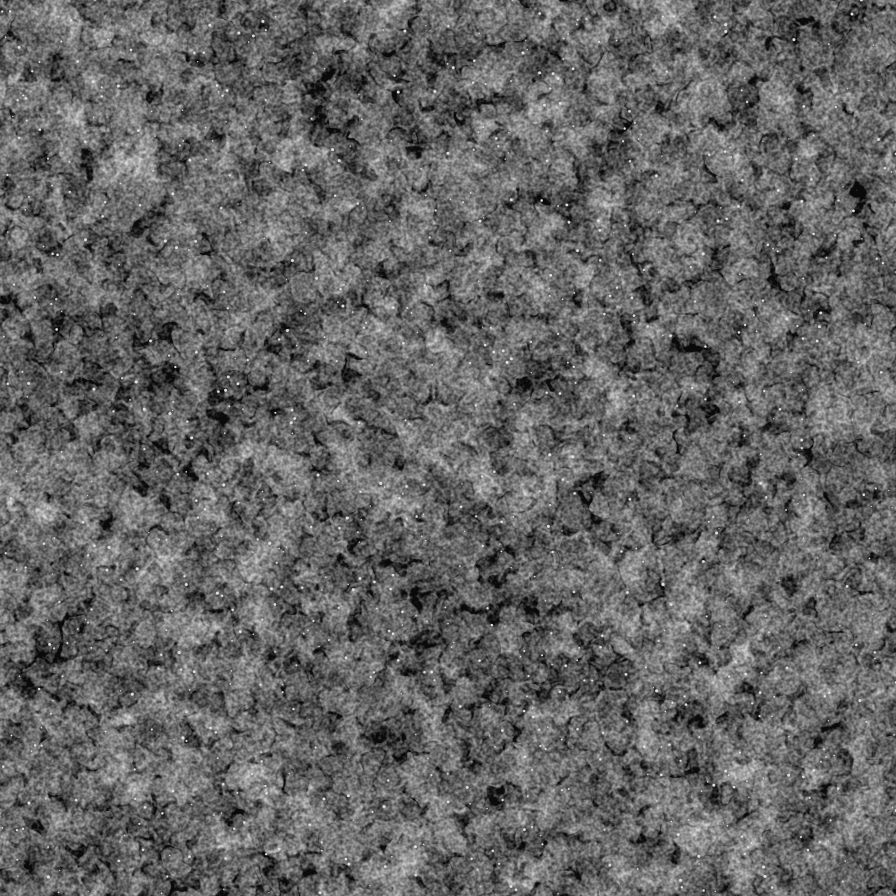
Write a three.js fragment shader that draws this texture.

```glsl
// Weathered grey concrete: clumped gradient noise makes the mottled matrix,
// scattered warped ellipses make worn pebbles with dark rims, thresholded
// noise digs pits, and fine grain with tiny bright specks finishes it.

varying vec2 vUv;

const float BASE_TONE = 0.425;
const float BROAD_CONTRAST = 0.13;
const float CLUMP_SCALE = 24.0;
const float CLUMP_CONTRAST = 0.26;
const float PIT_SCALE = 55.0;
const float PIT_DEPTH = 0.21;
const float GRAIN_SCALE = 187.0;
const float GRAIN_CONTRAST = 0.24;
const float PEBBLE_SCALE = 11.0;
const float PEBBLE_CHANCE = 0.30;
const float PEBBLE_TONE = 0.45;
const float PEBBLE_COVER = 0.62;
const float RIM_WIDTH = 0.004;
const float RIM_DEPTH = 0.10;
const float SPECK_SCALE = 150.0;
const float SPECK_CHANCE = 0.04;
const float SPECK_TONE = 0.88;
const float EDGE = 0.0016;
const mat2 TURN = mat2(0.8, 0.6, -0.6, 0.8);
const vec3 TINT = vec3(1.0, 1.003, 1.0);

vec2 hash2(vec2 p) {
  vec3 q = fract(p.xyx * vec3(0.1031, 0.1030, 0.0973));
  q += dot(q, q.yzx + 33.33);
  return fract((q.xx + q.yz) * q.zy);
}

// Gradient noise, centred on zero
float cornerSlope(vec2 cell, vec2 f, vec2 corner) {
  float angle = 6.2832 * hash2(cell + corner).x;
  return dot(vec2(cos(angle), sin(angle)), f - corner);
}

float gradientNoise(vec2 p) {
  vec2 cell = floor(p), f = fract(p);
  vec2 u = f * f * f * (f * (f * 6.0 - 15.0) + 10.0);
  float low = mix(cornerSlope(cell, f, vec2(0.0)), cornerSlope(cell, f, vec2(1.0, 0.0)), u.x);
  float high = mix(cornerSlope(cell, f, vec2(0.0, 1.0)), cornerSlope(cell, f, vec2(1.0)), u.x);
  return mix(low, high, u.y);
}

// Octaves are turned so that their lattices never line up
float clumpNoise(vec2 p) {
  float sum = 0.0, weight = 1.0;
  for (int i = 0; i < 4; i++) {
    sum += weight * gradientNoise(p);
    p = TURN * p * 1.93 + 17.3;
    weight *= 0.76;
  }
  return sum;
}

// Signed distance to the nearest pebble (x) and its random shade (y)
vec2 pebbleField(vec2 p, float scale) {
  vec2 cell = floor(p * scale), f = fract(p * scale);
  vec2 nearest = vec2(1.0, 0.5);
  for (int y = -1; y <= 1; y++) {
    for (int x = -1; x <= 1; x++) {
      vec2 offset = vec2(float(x), float(y));
      vec2 id = cell + offset + scale;
      vec2 place = hash2(id), kind = hash2(id + 71.7);
      vec2 d = f - offset - 0.2 - 0.6 * place;
      float angle = 3.1416 * place.x;
      d = mat2(cos(angle), sin(angle), -sin(angle), cos(angle)) * d;
      float dist = length(d * vec2(0.85, 1.25)) - mix(0.16, 0.36, kind.y);
      if (kind.x < PEBBLE_CHANCE && dist < nearest.x) nearest = vec2(dist, place.y);
    }
  }
  return vec2(nearest.x / scale, nearest.y);
}

// Tiny round chips, one at most in each cell
float speckMask(vec2 p) {
  vec2 cell = floor(p * SPECK_SCALE), f = fract(p * SPECK_SCALE);
  vec2 kind = hash2(cell + 5.1), place = hash2(cell + 43.9);
  float dist = length(f - 0.3 - 0.4 * place) - mix(0.08, 0.26, kind.y);
  float soft = 0.5 * EDGE * SPECK_SCALE;
  return step(kind.x, SPECK_CHANCE) * (1.0 - smoothstep(-soft, soft, dist));
}

void main() {
  vec2 p = vUv + 3.0;
  vec2 warp = vec2(gradientNoise(p * 58.0), gradientNoise(p * 58.0 + 31.4));
  vec2 q = p + 0.013 * warp;

  // Mottled matrix with wide, slightly level bands
  float broad = gradientNoise(p * vec2(3.0, 6.0)) + 0.6 * gradientNoise(TURN * p * 9.0);
  float clumps = clumpNoise(TURN * q * CLUMP_SCALE);
  float tone = BASE_TONE + BROAD_CONTRAST * broad + CLUMP_CONTRAST * clumps;

  // Pits, deepest where the matrix is already dark
  float pitNoise = gradientNoise(q * PIT_SCALE) + 0.6 * gradientNoise(TURN * q * PIT_SCALE * 2.2);
  float pits = smoothstep(0.08, 0.5, pitNoise - 0.15 * clumps - 0.15 * broad);
  tone -= PIT_DEPTH * pits;

  // Worn pebbles from large to small, each in a shaded socket
  float scale = PEBBLE_SCALE;
  for (int i = 0; i < 3; i++) {
    vec2 pebble = pebbleField(q + float(i) * 0.37, scale);
    float cover = 1.0 - smoothstep(-EDGE, EDGE, pebble.x);
    float rim = (1.0 - smoothstep(0.0, RIM_WIDTH, pebble.x)) * (1.0 - cover);
    float face = PEBBLE_TONE + 0.16 * (pebble.y - 0.5) + 0.08 * clumps;
    tone = mix(tone - RIM_DEPTH * rim, face, PEBBLE_COVER * cover);
    scale *= 2.1;
  }

  // Sandy grain and bright specks
  float grain = gradientNoise(TURN * p * GRAIN_SCALE) + 0.8 * gradientNoise(TURN * TURN * p * GRAIN_SCALE * 1.7);
  tone += GRAIN_CONTRAST * grain;
  tone = mix(tone, SPECK_TONE, speckMask(TURN * p));

  gl_FragColor = vec4(TINT * clamp(tone, 0.04, 1.0), 1.0);
}
```
